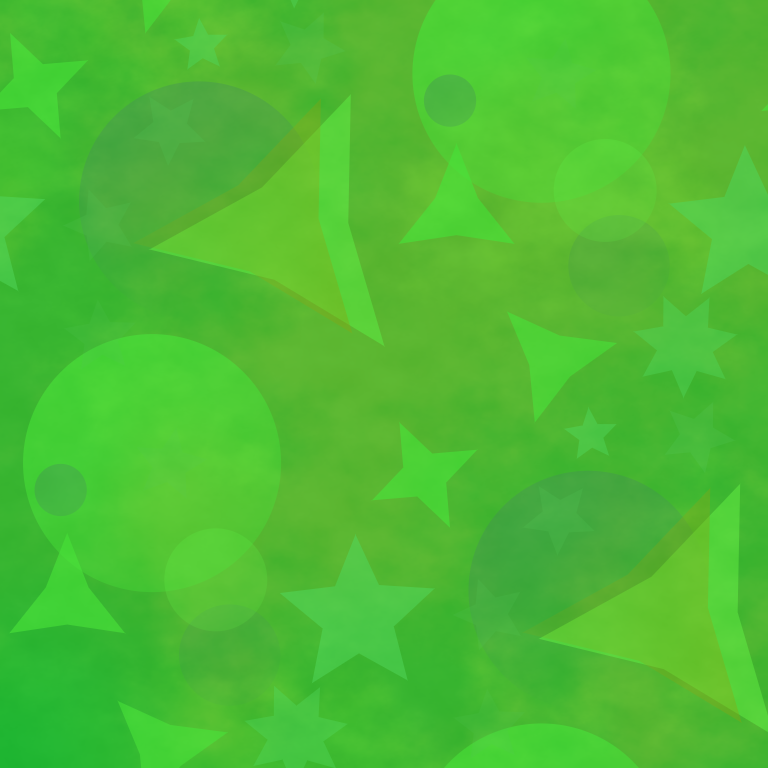
This pattern is drawn by a WebGL 1 fragment shader. Its source:

```glsl
precision highp float;
// Translucent discs and pointed stars on a mottled green ground.
// Motifs repeat on a half-drop lattice; stars are folded polar distance
// fields, and the ground is tinted by layered value noise.
uniform vec2 u_resolution;

const float PI = 3.14159265;

float hash(vec2 p) {
  return fract(sin(dot(p, vec2(127.1, 311.7))) * 43758.5453);
}

float noise(vec2 p) {
  vec2 i = floor(p), f = fract(p);
  f = f * f * (3.0 - 2.0 * f);
  return mix(mix(hash(i), hash(i + vec2(1, 0)), f.x),
             mix(hash(i + vec2(0, 1)), hash(i + vec2(1, 1)), f.x), f.y);
}

float fbm(vec2 p) {
  float sum = 0.0, amp = 0.5;
  for (int i = 0; i < 6; i++) {
    sum += amp * noise(p);
    p = mat2(1.6, 1.2, -1.2, 1.6) * p + 7.3;
    amp *= 0.52;
  }
  return sum;
}

// Offset from the nearest half-drop copy of a motif centre
vec2 repeatAt(vec2 p, vec2 centre) {
  const float drop = 0.507;
  vec2 d = p - centre;
  vec2 k = floor(vec2(d.x + d.y, d.x - d.y) / (2.0 * drop) + 0.5);
  return d - drop * vec2(k.x + k.y, k.x - k.y);
}

// Signed distance to a star's edge lines; inner is the notch radius ratio
float star(vec2 d, float points, float radius, float inner, float turn) {
  float half_ = PI / points;
  float a = mod(atan(d.y, d.x) - turn + half_, 2.0 * half_) - half_;
  vec2 q = length(d) * vec2(cos(a), abs(sin(a)));
  vec2 tip = vec2(radius, 0.0);
  vec2 edge = radius * inner * vec2(cos(half_), sin(half_)) - tip;
  return dot(q - tip, normalize(vec2(edge.y, -edge.x)));
}

float cover(float dist) {
  return clamp(0.5 - dist * min(u_resolution.x, u_resolution.y), 0.0, 1.0);
}

// Disc whose opacity falls from upper left to lower right
float disc(vec2 d, float radius, float fade) {
  float slope = dot(d, vec2(0.45, -0.9)) / radius;
  return cover(length(d) - radius) * (1.0 - fade * smoothstep(-0.9, 1.0, slope));
}

void main() {
  vec2 p = gl_FragCoord.xy / min(u_resolution.x, u_resolution.y);

  // Mottled ground with a cooler lower left corner
  float cloud = fbm(p * 3.2 + 4.0);
  float grain = fbm(p * vec2(22.0, 30.0)) - 0.5;
  float warm = smoothstep(0.25, 0.75, cloud + 0.22 * grain);
  vec3 col = mix(vec3(0.22, 0.71, 0.19), vec3(0.36, 0.715, 0.19), warm);
  float glow = smoothstep(0.45, 0.75, fbm(p * 4.0 + 21.0) + 0.2 * grain);
  col += vec3(0.04, 0.04, 0.0) * glow;
  col = mix(col, vec3(0.10, 0.71, 0.20), 0.85 * smoothstep(0.34, 0.0, length(p)));

  vec3 bright = vec3(0.28, 0.88, 0.22);
  vec3 pale = vec3(0.31, 0.83, 0.34);
  vec3 shade = vec3(0.27, 0.57, 0.33);

  // Discs
  vec2 d = repeatAt(p, vec2(0.259, 0.738));
  col = mix(col, shade, 0.42 * disc(d, 0.156, 1.0));
  d = repeatAt(p, vec2(0.198, 0.397));
  float bigDisc = disc(d, 0.168, 0.45);
  col = mix(col, bright, 0.64 * bigDisc);
  col.r += 0.05 * bigDisc * smoothstep(0.13, 0.0, length(d - vec2(0.02, -0.03)));
  d = repeatAt(p, vec2(0.079, 0.362));
  col = mix(col, shade, 0.4 * disc(d, 0.034, 0.2));
  d = repeatAt(p, vec2(0.299, 0.147));
  col = mix(col, shade, 0.23 * disc(d, 0.066, 0.6));
  d = repeatAt(p, vec2(0.281, 0.245));
  col = mix(col, vec3(0.36, 0.89, 0.25), 0.36 * disc(d, 0.067, 0.4));

  // Arc of faint five-pointed stars
  for (int n = 0; n < 5; n++) {
    float i = float(n), bend = i - 1.5;
    d = repeatAt(p, vec2(0.12 + 0.045 * bend * bend, 0.395 + 0.176 * i - 0.01 * i * i));
    float body = cover(star(d, 5.0, 0.049, 0.47, 1.4 + 0.25 * i));
    col = mix(col, vec3(0.32, 0.77, 0.33), (0.13 + 0.03 * i) * body);
  }

  // Pale stars with five and seven points
  d = repeatAt(p, vec2(0.466, 0.198));
  col = mix(col, pale, 0.58 * cover(star(d, 5.0, 0.106, 0.46, 1.6)));
  d = repeatAt(p, vec2(0.7695, 0.4336));
  col = mix(col, pale, 0.52 * cover(star(d, 5.0, 0.036, 0.46, 1.66)));
  d = repeatAt(p, vec2(0.892, 0.551));
  col = mix(col, pale, 0.46 * cover(star(d, 7.0, 0.069, 0.54, -1.6)));

  // Bright stars with three and four points
  d = repeatAt(p, vec2(0.0875, 0.219));
  col = mix(col, bright, 0.66 * cover(star(d, 3.0, 0.087, 0.37, PI / 2.0)));
  d = repeatAt(p, vec2(0.720, 0.5325));
  col = mix(col, bright, 0.62 * cover(star(d, 3.0, 0.086, 0.37, 0.245)));
  d = repeatAt(p, vec2(0.553, 0.3815));
  col = mix(col, bright, 0.66 * cover(star(d, 4.0, 0.076, 0.39, 0.448)));

  // Large three-pointed star under a smaller amber copy
  d = repeatAt(p, vec2(0.384, 0.7005));
  col = mix(col, vec3(0.36, 0.89, 0.25), 0.65 * cover(star(d, 3.0, 0.191, 0.367, 1.18)));
  d = repeatAt(p, vec2(0.350, 0.707));
  float amber = cover(star(d, 3.0, 0.178, 0.367, 1.18));
  col = mix(col, vec3(0.54, 0.65, 0.07), amber * (0.30 + 0.8 * d.x));

  gl_FragColor = vec4(col + 0.035 * grain, 1.0);
}
```
